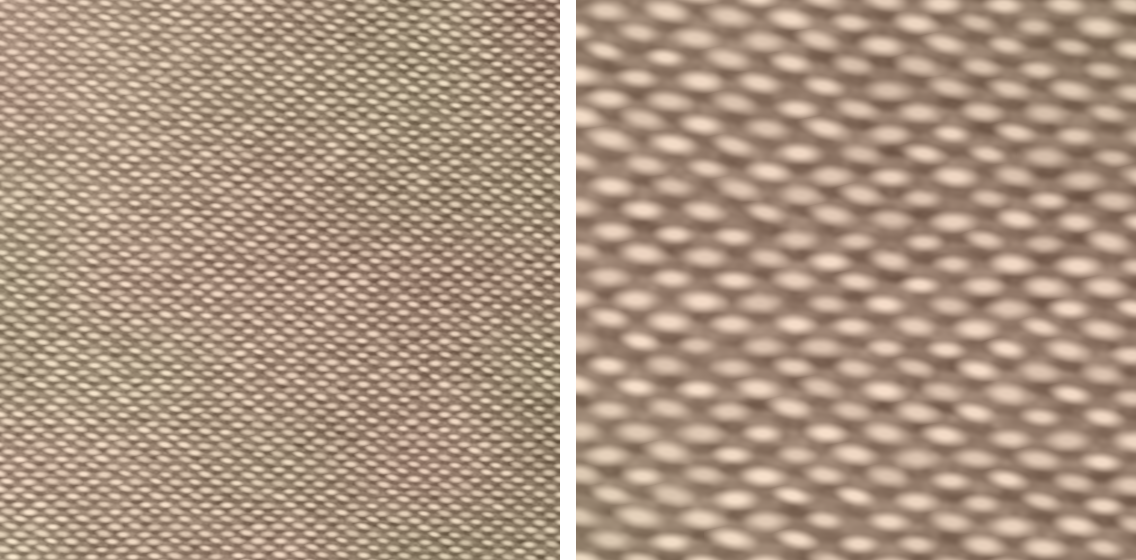
Left, the full canvas; right, a detail of the centre.
This texture is drawn by a Shadertoy shader. Its source:

```glsl
// Close-up of a plain-weave cloth: cream thread floats staggered like bricks on a brown ground.
// Each float is a soft ellipse with a shadow below it, varied by a hash of its cell;
// value noise bends the rows, streaks the yarn and stains the cloth.

const vec2 REPEATS = vec2(27.0, 77.0);          // floats per row, rows per canvas
const vec3 SHADOW_BROWN = vec3(0.42, 0.34, 0.27);
const vec3 THREAD_CREAM = vec3(0.96, 0.88, 0.79);

float hash(vec2 p) {
    vec3 q = fract(vec3(p.xyx) * 0.1031);
    q += dot(q, q.yzx + 33.33);
    return fract((q.x + q.y) * q.z);
}

float noise(vec2 p) {
    vec2 i = floor(p), f = fract(p);
    f = f * f * (3.0 - 2.0 * f);
    return mix(mix(hash(i), hash(i + vec2(1, 0)), f.x),
               mix(hash(i + vec2(0, 1)), hash(i + vec2(1, 1)), f.x), f.y);
}

// Signed noise in -1..1
float snoise(vec2 p) {
    return 2.0 * noise(p) - 1.0;
}

// Rows sag to the right, more strongly toward the top, and waver a little
vec2 bendCloth(vec2 uv) {
    float slope = mix(0.005, 0.045, uv.y);
    vec2 waver = vec2(snoise(uv * vec2(5.0, 9.0)), snoise(uv * vec2(6.0, 5.0) + 40.0));
    return uv + vec2(0.0, slope * (uv.x - 0.5)) + waver * vec2(0.004, 0.003);
}

// Soft ellipse, 1 at the centre and 0 outside
float softEllipse(vec2 p, vec2 radius) {
    return 1.0 - smoothstep(0.2, 1.35, length(p / radius));
}

// Returns float brightness in x and shadow depth in y at lattice position q
vec2 weave(vec2 q, float halfWidth) {
    vec2 result = vec2(0.0);
    for (int k = -1; k <= 1; k++) {
        float row = floor(q.y) + float(k);
        float x = q.x + 0.5 * mod(row, 2.0);
        vec2 cell = vec2(floor(x), row);
        vec2 jitter = vec2(hash(cell + 11.0), hash(cell + 57.0)) - 0.5;
        vec2 local = vec2(x, q.y) - cell - 0.5 - jitter * vec2(0.10, 0.22);
        local.y += local.x * (0.25 + 0.5 * jitter.y);
        vec2 radius = vec2(halfWidth, 0.42) * (0.88 + 0.24 * hash(cell + 83.0));
        float strength = 0.76 + 0.34 * hash(cell + 131.0);
        float thread = strength * softEllipse(local, radius);
        float shade = softEllipse(local + vec2(-0.06, 0.72), vec2(0.36, 0.34));
        result = max(result, vec2(thread, shade * (0.5 + 0.5 * hash(cell + 7.0))));
    }
    return result;
}

void mainImage(out vec4 fragColor, in vec2 fragCoord) {
    vec2 uv = fragCoord / iResolution.xy;
    vec2 q = bendCloth(uv) * REPEATS;
    vec2 cloth = weave(q, mix(0.36, 0.31, uv.x));

    // Yarn streaks and fine grain
    float streak = snoise(q * vec2(1.6, 2.2) + 20.0);
    float grain = snoise(uv * vec2(190.0, 230.0));

    // Light falls from the upper left and fades at the right edge
    float haze = smoothstep(0.6, 0.0, uv.x) * smoothstep(0.2, 1.0, uv.y);
    float light = 0.05 * (0.5 - uv.x) + 0.08 * haze - 0.06 * smoothstep(0.85, 1.0, uv.x);
    light += 0.04 * snoise(uv * 5.0 + 70.0);

    // Combine threads, shadows and wear into one tone
    float tone = 0.32 + 0.08 * streak + 0.05 * grain + light;
    tone -= 0.24 * cloth.y * (1.0 - cloth.x) * (1.0 - 0.5 * haze);
    tone = mix(tone, 0.98 + light, cloth.x * (0.92 - 0.15 * haze));

    // Stains drift between rose and olive
    vec3 color = mix(SHADOW_BROWN, THREAD_CREAM, clamp(tone, -0.15, 1.05));
    color += vec3(0.012, -0.012, 0.004) * snoise(uv * vec2(4.0, 6.0) + 9.0);
    fragColor = vec4(clamp(color, 0.0, 1.0), 1.0);
}
```
